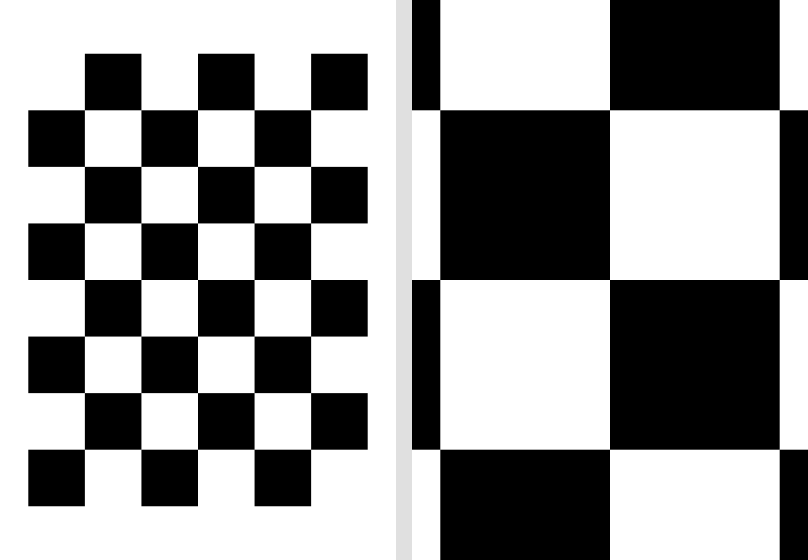
Left: the whole. Right: its middle third, enlarged.
Reproduce this pattern procedurally as a WebGL 2 fragment shader.

```glsl
#version 300 es
precision highp float;

uniform vec2 u_resolution;
out vec4 fragColor;

const vec2 BOARD_CELLS = vec2(6.0, 8.0);
const vec2 CANVAS_CELLS = vec2(7.0, 9.9); // board plus its margins
const vec3 PAPER = vec3(1.0);
const vec3 INK = vec3(0.0);

// Coverage per axis of every second cell, starting at cell `first`
vec2 alternateCells(vec2 cellPos, vec2 cellCount, float first, float pixel) {
    vec2 pairIndex = floor((cellPos - first + 0.5) * 0.5);
    pairIndex = clamp(pairIndex, vec2(0.0), cellCount * 0.5 - 1.0);
    vec2 centre = pairIndex * 2.0 + first + 0.5;
    return clamp((0.5 - abs(cellPos - centre)) / pixel + 0.5, 0.0, 1.0);
}

// Dark squares sit where column and row have the same parity
float checkerboard(vec2 cellPos, vec2 cellCount, float pixel) {
    vec2 even = alternateCells(cellPos, cellCount, 0.0, pixel);
    vec2 odd = alternateCells(cellPos, cellCount, 1.0, pixel);
    return even.x * even.y + odd.x * odd.y;
}

void main() {
    // Centred board, measured in cells from its lower left corner
    vec2 fit = u_resolution / CANVAS_CELLS;
    float cellSize = min(fit.x, fit.y);
    vec2 cellPos = (gl_FragCoord.xy - 0.5 * u_resolution) / cellSize + 0.5 * BOARD_CELLS;

    float ink = checkerboard(cellPos, BOARD_CELLS, 1.0 / cellSize);
    fragColor = vec4(mix(PAPER, INK, ink), 1.0);
}
```
